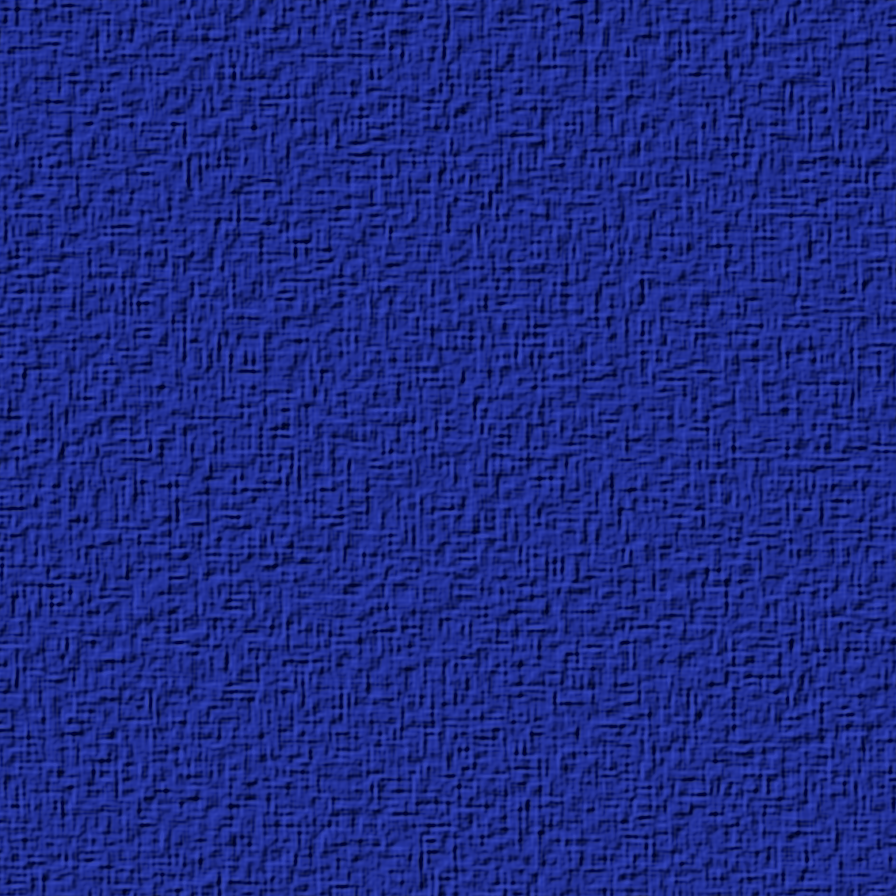
Reproduce this texture procedurally as a WebGL 1 fragment shader.

```glsl
precision highp float;

// Deep blue embossed plaster with a fine, rough woven grain.
// A height field of crossed, stretched noise is lit from the upper left.
// Its slope sets crisp lightness, while the hue follows a softened slope.

uniform vec2 u_resolution;

const vec3 SHADOW = vec3(0.00, 0.02, 0.13);
const vec3 BODY = vec3(0.125, 0.18, 0.575);
const vec3 HIGHLIGHT = vec3(0.19, 0.26, 0.74);
const vec3 LUMA = vec3(0.299, 0.587, 0.114);

const float THREAD_ACROSS = 235.0;
const float THREAD_ALONG = 50.0;
const float EMBOSS_REACH = 0.0012;
const float RELIEF = 6.5;
const float HUE_BLUR = 0.0016;

float hash(vec2 cell) {
  vec3 q = fract(cell.xyx * 0.1031);
  q += dot(q, q.yzx + 33.33);
  return fract((q.x + q.y) * q.z);
}

// Smooth value noise, centred on zero, from -0.5 to 0.5.
float noise(vec2 p, float seed) {
  vec2 cell = floor(p) + seed;
  vec2 f = fract(p);
  vec2 w = f * f * (3.0 - 2.0 * f);
  float low = mix(hash(cell), hash(cell + vec2(1.0, 0.0)), w.x);
  float high = mix(hash(cell + vec2(0.0, 1.0)), hash(cell + 1.0), w.x);
  return mix(low, high, w.y) - 0.5;
}

// Nudges the threads off a perfect grid while keeping them straight.
vec2 wobble(vec2 p, float frequency, float amount) {
  return p + amount * vec2(noise(p * frequency, 311.0),
                           noise(p * frequency, 457.0));
}

// Crossed horizontal and vertical threads over small bumps and fine grit.
float height(vec2 p) {
  vec2 q = wobble(p, 80.0, 0.0014);
  float horizontal = noise(q * vec2(THREAD_ALONG, THREAD_ACROSS), 17.0);
  float vertical = noise(q * vec2(THREAD_ACROSS, THREAD_ALONG), 139.0);
  float crossing = 0.5 + 0.6 * noise(p * 60.0, 523.0);
  float bumps = noise(q * 125.0, 211.0);
  float grit = noise(p * 250.0, 683.0);
  return mix(horizontal, vertical, crossing) + 0.45 * bumps + 0.2 * grit;
}

// Height difference along the light: positive faces the light.
float emboss(vec2 p, vec2 lightStep) {
  return height(p + lightStep) - height(p - lightStep);
}

vec3 shade(float light) {
  vec3 lit = mix(BODY, HIGHLIGHT, clamp(light / 2.5, 0.0, 1.0));
  return mix(lit, SHADOW, clamp(-light / 2.5, 0.0, 1.0));
}

vec3 plaster(vec2 p) {
  return shade(RELIEF * emboss(p, EMBOSS_REACH * vec2(1.0, -1.0)));
}

// Average of four neighbours on a small square.
vec3 softPlaster(vec2 p, float radius) {
  vec3 sum = vec3(0.0);
  for (int i = 0; i < 4; i++) {
    float k = float(i);
    vec2 corner = vec2(mod(k, 2.0), floor(k / 2.0)) * 2.0 - 1.0;
    sum += plaster(p + radius * corner);
  }
  return sum / 4.0;
}

void main() {
  vec2 p = gl_FragCoord.xy / min(u_resolution.x, u_resolution.y);
  vec3 crisp = plaster(p);
  vec3 soft = softPlaster(p, HUE_BLUR);

  // Crisp lightness laid over the softened hue.
  vec3 color = soft + dot(crisp - soft, LUMA);
  gl_FragColor = vec4(clamp(color, 0.0, 1.0), 1.0);
}
```
